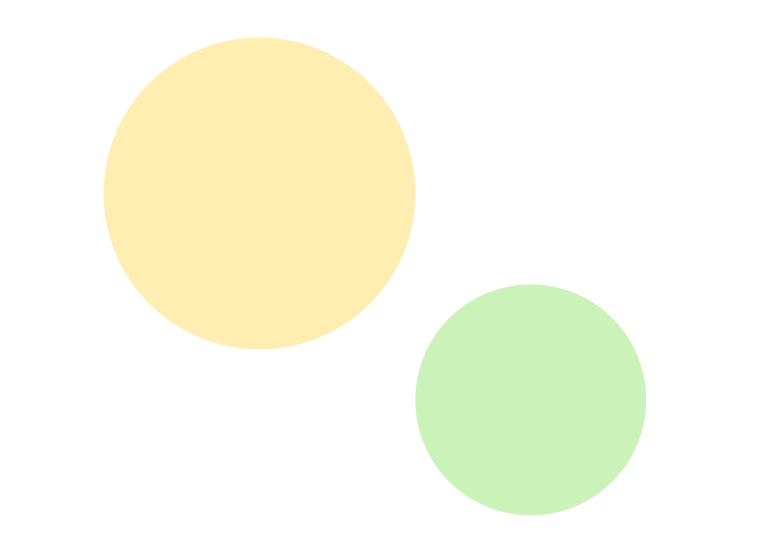
Reproduce this background procedurally as a WebGL 2 fragment shader.

```glsl
#version 300 es
precision highp float;
// Two flat pastel discs, a large yellow and a smaller green, on white.

uniform vec2 u_resolution;
out vec4 fragColor;

const vec3 WHITE = vec3(1.0);
const vec3 YELLOW = vec3(1.0, 0.935, 0.70);
const vec3 GREEN = vec3(0.798, 0.95, 0.72);

// Signed distance to a circle.
float circleDistance(vec2 point, vec2 center, float radius) {
    return length(point - center) - radius;
}

// Coverage of a shape, smoothed over one pixel.
float coverage(float signedDistance, float pixel) {
    return clamp(0.5 - signedDistance / pixel, 0.0, 1.0);
}

// Lays a solid disc over the colour below.
vec3 paintDisc(vec3 base, vec3 color, vec2 point, vec2 center, float radius, float pixel) {
    return mix(base, color, coverage(circleDistance(point, center, radius), pixel));
}

void main() {
    // Canvas height is one unit; x keeps the same scale.
    float pixel = 1.0 / u_resolution.y;
    vec2 point = gl_FragCoord.xy * pixel;

    vec3 color = paintDisc(WHITE, YELLOW, point, vec2(0.4635, 0.6545), 0.2785, pixel);
    color = paintDisc(color, GREEN, point, vec2(0.9478, 0.2859), 0.2062, pixel);
    fragColor = vec4(color, 1.0);
}
```
